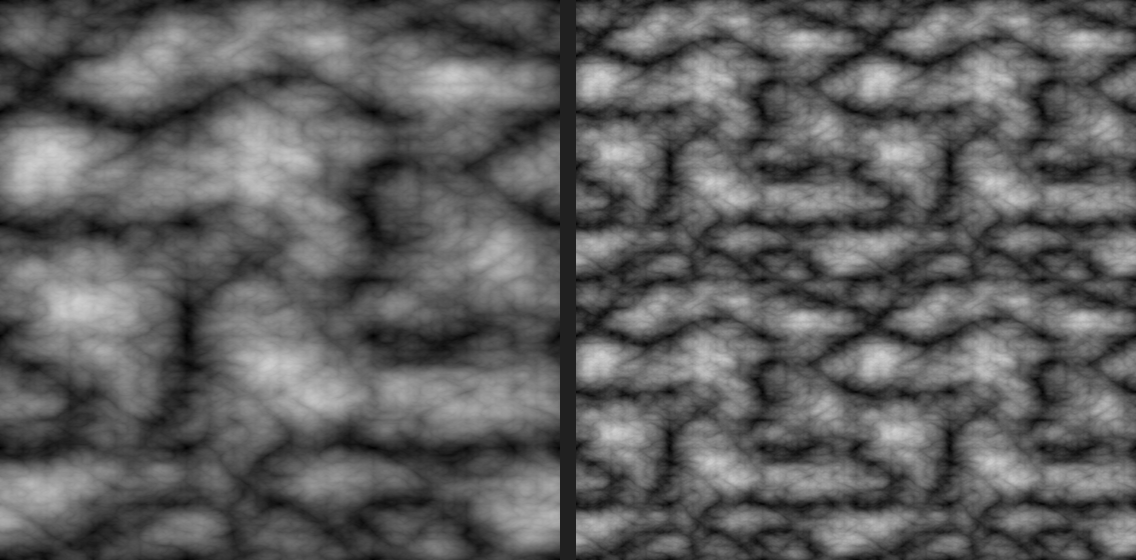
Left: one tile. Right: repeated 2 by 2.
A Shadertoy shader for this texture:

```glsl
// Integer hash of a lattice cell, 0 to 1
float hash(ivec2 cell, int seed) {
    uint h = uint(cell.x) * 73856093u ^ uint(cell.y) * 19349663u ^ uint(seed) * 83492791u;
    h = (h ^ (h >> 16)) * 0x7feb352du;
    h = (h ^ (h >> 15)) * 0x846ca68bu;
    h ^= h >> 16;
    return float(h >> 8) / 16777216.0;
}

// Slope contribution of one corner, with the lattice wrapped at the period
float corner(ivec2 cell, ivec2 period, vec2 offset, int seed) {
    float angle = 6.2831853 * hash(cell % period, seed);
    return dot(vec2(cos(angle), sin(angle)), offset);
}

float gradientNoise(vec2 p, ivec2 period, int seed) {
    ivec2 cell = ivec2(floor(p));
    vec2 f = fract(p);
    vec2 fade = f * f * f * (f * (f * 6.0 - 15.0) + 10.0);
    float bottom = mix(corner(cell, period, f, seed),
                       corner(cell + ivec2(1, 0), period, f - vec2(1, 0), seed), fade.x);
    float top = mix(corner(cell + ivec2(0, 1), period, f - vec2(0, 1), seed),
                    corner(cell + ivec2(1, 1), period, f - vec2(1, 1), seed), fade.x);
    return mix(bottom, top, fade.y);
}

// Folded octaves: dark creases between soft, wide billows
float turbulence(vec2 uv) {
    ivec2 period = ivec2(3, 5);
    float sum = 0.0;
    float amplitude = 1.0;
    for (int octave = 0; octave < 6; octave++) {
        sum += amplitude * abs(gradientNoise(uv * vec2(period), period, octave + 3));
        period *= 2;
        amplitude *= 0.5;
    }
    return sum;
}

void mainImage(out vec4 fragColor, in vec2 fragCoord) {
    vec2 uv = fragCoord / iResolution.xy;
    float gray = 0.97 * turbulence(uv);
    fragColor = vec4(vec3(gray), 1.0);
}
```
